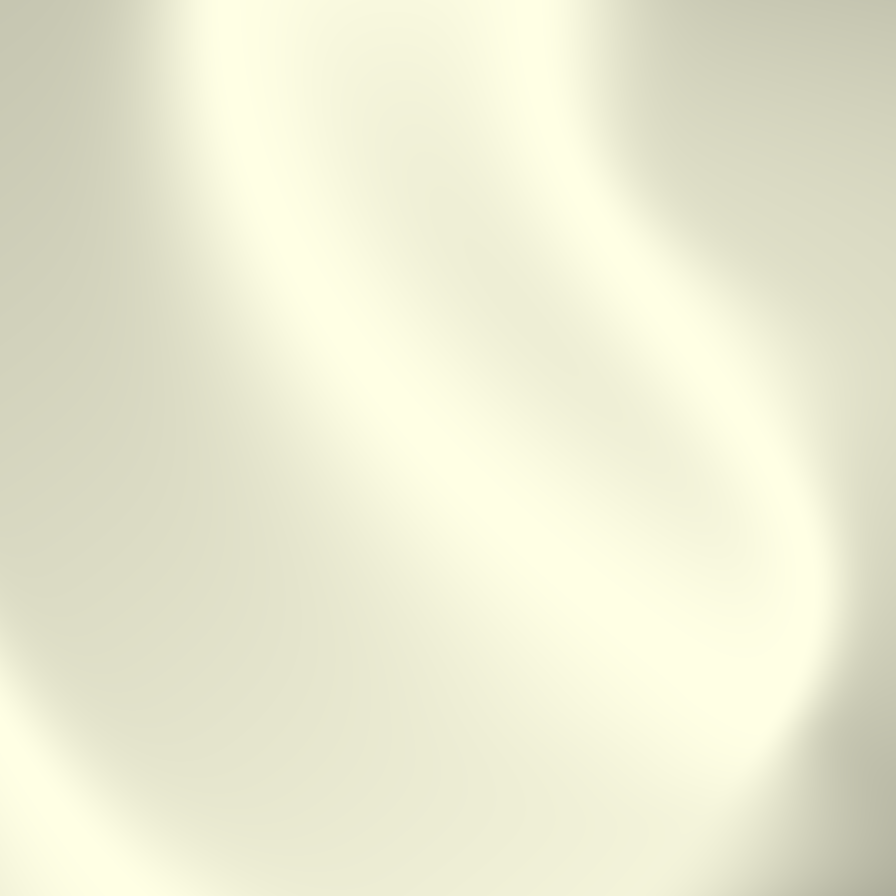
A WebGL 2 fragment shader for this background:

```glsl
#version 300 es
precision highp float;
// Soft ivory folds: two bright curved ridges and a corner ridge over pale shading.
uniform vec2 u_resolution;
out vec4 outColor;

// Horizontal place of each ridge at depth t below the top edge
float sweepRidge(float t) {
    return 0.254 + 0.93 * t * t;
}

float bulgeRidge(float t) {
    return 0.75 - 0.155 * cos(3.14159 * pow(max(t, 0.0) / 0.66, 1.15));
}

// Approximate signed distance from the horizontal offset and the slope
float slopedDistance(float offset, float slope) {
    return offset / sqrt(1.0 + slope * slope);
}

float bell(float d, float width) {
    float q = d / width;
    return exp(-q * q);
}

void main() {
    vec2 p = gl_FragCoord.xy / u_resolution;
    float t = 1.0 - p.y;
    float e = 0.01;
    float sweepSlope = (sweepRidge(t + e) - sweepRidge(t - e)) / (2.0 * e);
    float bulgeSlope = (bulgeRidge(t + e) - bulgeRidge(t - e)) / (2.0 * e);
    float sweep = slopedDistance(p.x - sweepRidge(t), sweepSlope);
    float bulge = slopedDistance(p.x - bulgeRidge(t), bulgeSlope);

    // Shading of the three valleys
    float leftShade = 0.775 + 0.12 * t + 0.08 * p.x;
    float middleShade = 0.92 + 0.3 * (t - 0.42) * (t - 0.42);
    float rightShade = 0.88 - 0.6 * (t - 0.4) * (t - 0.4) - 0.1 * (p.x - 0.85);

    // Ridge light, fading below the place where the ridges meet
    float sweepGlow = bell(sweep, 0.09 + 0.08 * t);
    sweepGlow *= 1.0 - 0.7 * smoothstep(0.78, 0.95, t);
    float bulgeGlow = bell(min(bulge, 0.0), 0.075);
    bulgeGlow *= 1.0 - smoothstep(0.76, 0.92, t);
    float shade = mix(leftShade, middleShade, smoothstep(-0.05, 0.05, sweep));
    shade = mix(shade, 1.0, 1.0 - (1.0 - sweepGlow) * (1.0 - bulgeGlow));

    // Ridge in the lower left corner
    float corner = (p.y - 0.19 + 1.55 * p.x - 1.9 * p.x * p.x) / 1.7;
    float cornerGlow = bell(corner, corner > 0.0 ? 0.06 : 0.14);
    cornerGlow *= 1.0 - smoothstep(0.2, 0.45, p.x);
    shade = mix(shade, 1.0, cornerGlow);

    // Falloff into the darker right side, tight or wide along its length
    float falloff = 0.045 + 0.055 * bell(t, 0.16) + 0.045 * bell(t - 0.38, 0.12)
        + 0.1 * smoothstep(0.8, 1.0, t);
    shade = mix(rightShade, shade, bell(max(bulge, 0.0), falloff));

    outColor = vec4(shade * vec3(1.0, 1.0, 0.895), 1.0);
}
```
